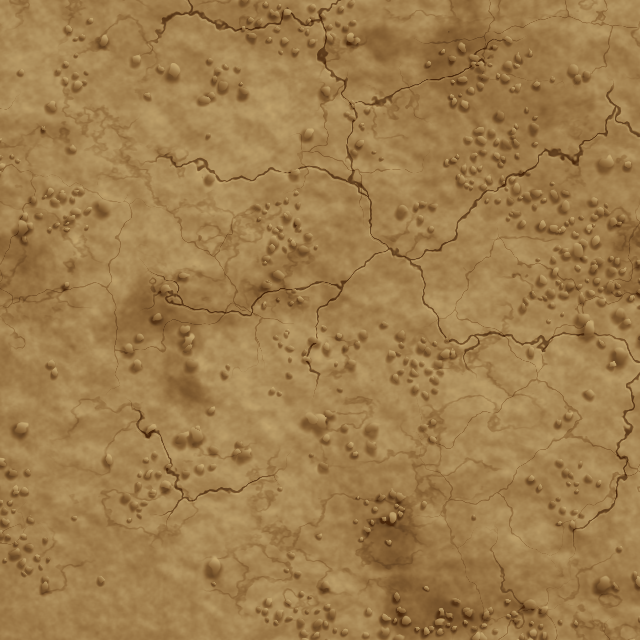
Reproduce this texture procedurally as a WebGL 2 fragment shader.

```glsl
#version 300 es
precision highp float;
// Dry ochre earth: mottled, gritty soil with dark stains and creases, broken
// by thin jagged cracks on warped Voronoi borders and strewn with clumps of
// pebbles. Everything is summed into one tone from dark to pale soil.

uniform vec2 u_resolution;
out vec4 fragColor;

const vec2 LIGHT = vec2(0.45, 0.89);

float hash(vec2 p) {
    return fract(sin(dot(p, vec2(127.1, 311.7))) * 43758.5453);
}

vec2 hash2(vec2 p) {
    return vec2(hash(p), hash(p + 41.3));
}

float noise(vec2 p) {
    vec2 i = floor(p), f = fract(p);
    f = f * f * (3.0 - 2.0 * f);
    return mix(mix(hash(i), hash(i + vec2(1, 0)), f.x),
               mix(hash(i + vec2(0, 1)), hash(i + vec2(1, 1)), f.x), f.y);
}

float fbm(vec2 p) {
    float sum = 0.0, amp = 0.5;
    for (int i = 0; i < 5; i++) {
        sum += amp * noise(p);
        p = mat2(1.6, 1.2, -1.2, 1.6) * p + 17.7;
        amp *= 0.5;
    }
    return sum;
}

// Distance to the nearest Voronoi border, in cell units
float borderDistance(vec2 p) {
    vec2 cell = floor(p), nearest = vec2(0.0);
    float best = 9.0;
    for (int y = -1; y <= 1; y++)
    for (int x = -1; x <= 1; x++) {
        vec2 id = cell + vec2(x, y);
        vec2 r = id + hash2(id) - p;
        if (dot(r, r) < best) { best = dot(r, r); nearest = r; }
    }
    float border = 9.0;
    for (int y = -2; y <= 2; y++)
    for (int x = -2; x <= 2; x++) {
        vec2 id = cell + vec2(x, y);
        vec2 r = id + hash2(id) - p, across = r - nearest;
        if (dot(across, across) > 0.0001)
            border = min(border, dot(0.5 * (r + nearest), normalize(across)));
    }
    return border;
}

// Crack darkness; the width fades in and out along each crack
float crack(vec2 p, float cells, float width) {
    vec2 warp = vec2(fbm(p * 13.0), fbm(p * 13.0 + 31.0)) - 0.5;
    vec2 jag = vec2(noise(p * 60.0), noise(p * 60.0 + 9.0)) - 0.5;
    float d = borderDistance((p + 0.12 * warp + 0.012 * jag) * cells + 3.0) / cells;
    float present = smoothstep(0.4, 0.6, noise(p * 4.5 + cells));
    float w = width * present * (0.4 + 1.2 * noise(p * 45.0));
    return present * (1.0 - smoothstep(0.3 * w, w + 0.0012, d));
}

// Pebbles gathered in patches: x = coverage, y = lit tone, z = cast shadow
vec3 pebbles(vec2 p, float cells, float patchLow) {
    vec3 result = vec3(0.0);
    vec2 g = p * cells;
    for (int y = -1; y <= 1; y++)
    for (int x = -1; x <= 1; x++) {
        vec2 id = floor(g) + vec2(x, y);
        vec2 centre = id + hash2(id), spot = centre / cells;
        float cluster = 0.65 * noise(spot * 9.0 + cells) + 0.35 * noise(spot * 24.0);
        if (hash(id + 7.7) > 0.85 * smoothstep(patchLow, patchLow + 0.12, cluster)) continue;

        float size = mix(0.2, 0.5, pow(hash(id + 3.1), 1.5));
        float angle = 6.283 * hash(id + 5.9);
        vec2 axis = vec2(cos(angle), sin(angle));
        vec2 q = (g - centre) / size;
        vec2 oval = vec2(dot(q, axis), 1.4 * dot(q, vec2(-axis.y, axis.x)));
        float d = length(oval) + 0.7 * (noise(q * 1.7 + id * 5.0) - 0.5);
        float body = 1.0 - smoothstep(0.7, 1.05, d);
        float tone = 0.74 + 0.75 * dot(q, LIGHT) + 0.35 * (hash(id + 1.3) - 0.5);
        float shadow = 1.0 - smoothstep(0.5, 1.4, length(q + 0.6 * LIGHT));
        if (body > result.x) result.xy = vec2(body, min(tone, 1.3));
        result.z = max(result.z, shadow);
    }
    return result;
}

void main() {
    vec2 p = gl_FragCoord.xy / min(u_resolution.x, u_resolution.y);

    // Soil: broad mottling, grit and slanted light on small bumps
    vec2 drift = vec2(fbm(p * 6.0), fbm(p * 6.0 + 50.0)) - 0.5;
    float tone = 0.87 + 0.46 * (fbm(p * 5.0 + drift) - 0.5);
    tone += 0.36 * (fbm(p * vec2(26.0, 34.0) + drift) - 0.5);
    tone += 0.14 * (noise(p * 105.0) - 0.5) + 0.1 * (noise(p * 190.0) - 0.5);
    vec2 bump = p * vec2(23.0, 28.0) + drift;
    tone += 0.8 * (fbm(bump) - fbm(bump + 0.28 * LIGHT));

    // Damp stains drawn out sideways, and short dark creases
    float stain = smoothstep(0.54, 0.76, fbm(p * vec2(3.2, 5.5) + 1.5 * drift + 8.0));
    tone -= 0.42 * stain * (0.4 + 1.2 * fbm(p * 28.0));
    float crease = 1.0 - abs(2.0 * fbm(p * vec2(15.0, 20.0) + 70.0) - 1.0);
    tone -= 0.3 * smoothstep(0.92, 1.0, crease) * smoothstep(0.5, 0.75, noise(p * 11.0 + 4.0));

    // Cracks, each with a pale lip on the side facing the light
    float wide = crack(p, 3.6, 0.0021);
    float lip = crack(p + 0.0035 * LIGHT, 3.6, 0.0021);
    float hairline = crack(p + 5.0, 6.0, 0.0011);
    tone += 0.16 * lip * (1.0 - wide);
    tone -= 0.95 * wide + 0.4 * hairline;

    // Small gravel, then a few larger stones, with roughened outlines
    vec2 rough = p + 0.006 * (vec2(noise(p * 70.0), noise(p * 70.0 + 20.0)) - 0.5);
    vec3 gravel = pebbles(rough, 56.0, 0.6);
    tone = mix(tone - 0.7 * gravel.z, gravel.y, 0.9 * gravel.x);
    vec3 stones = pebbles(rough + 2.0, 34.0, 0.69);
    tone = mix(tone - 0.7 * stones.z, stones.y + 0.06, 0.9 * stones.x);

    // Middle tones are warmer than a straight blend
    tone = clamp(tone, -0.5, 1.35);
    vec3 soil = mix(vec3(0.42, 0.29, 0.15), vec3(0.69, 0.57, 0.37), tone);
    fragColor = vec4(soil - vec3(0.0, 0.08, 0.13) * max(tone * (1.0 - tone), 0.0), 1.0);
}
```
